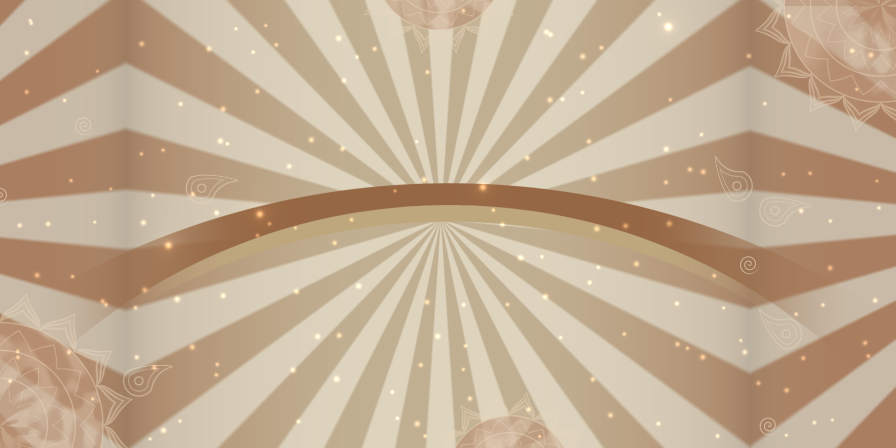
A Shadertoy shader for this background:

```glsl
// Folded sunburst backdrop crossed by a broad brown arch, with lace mandalas,
// paisleys, spirals and warm sparks. Rays come from a stretched polar angle
// mirrored at two folds; the ornaments are outlines of distance functions.

const float TAU = 6.2831853;
const vec2 BURST = vec2(0.984, 0.510);
const float RAYS = 20.0;
const float RAY_STRETCH = 1.2;
const float FOLD_LEFT = 0.281;
const float FOLD_RIGHT = 1.674;
const float ARCH_X = 1.003;
const float LINE = 0.0013;
const vec3 CREAM_MID = vec3(0.87, 0.83, 0.745);
const vec3 CREAM_SIDE = vec3(0.785, 0.73, 0.655);
const vec3 TAN_MID = vec3(0.755, 0.685, 0.57);
const vec3 TAN_SIDE = vec3(0.665, 0.495, 0.375);
const vec3 ARCH_BROWN = vec3(0.59, 0.405, 0.265);
const vec3 ARCH_TAN = vec3(0.745, 0.655, 0.49);
const vec3 DISC = vec3(0.70, 0.53, 0.415);
const vec3 LACE = vec3(0.91, 0.83, 0.73);
const vec3 SPARK = vec3(1.0, 0.78, 0.52);

float hash(vec2 p) {
    vec3 q = fract(vec3(p.xyx) * 0.1031);
    q += dot(q, q.yzx + 33.33);
    return fract((q.x + q.y) * q.z);
}

float noise(vec2 p) {
    vec2 i = floor(p), f = fract(p);
    f = f * f * (3.0 - 2.0 * f);
    return mix(mix(hash(i), hash(i + vec2(1, 0)), f.x),
               mix(hash(i + vec2(0, 1)), hash(i + vec2(1, 1)), f.x), f.y);
}

float fill(float d, float px) { return 1.0 - smoothstep(-px, px, d); }
float stroke(float d, float px) { return fill(abs(d) - LINE, px); }

// Signed distance to a large disc, given the height of its top
float archDisc(vec2 p, float top, float radius) {
    return length(p - vec2(ARCH_X, top - radius)) - radius;
}

vec3 sunburst(vec2 p, float px) {
    float x = p.x < FOLD_LEFT ? 2.0 * FOLD_LEFT - p.x : p.x;
    x = x > FOLD_RIGHT ? 2.0 * FOLD_RIGHT - x : x;
    vec2 q = (vec2(x, p.y) - BURST) * vec2(RAY_STRETCH, 1.0);
    float wave = cos(atan(q.y, q.x) * RAYS);
    float soft = RAYS * px / max(length(q), px) + 0.12;
    float light = smoothstep(-soft, soft, wave);
    float side = smoothstep(0.15, 0.95, abs(p.x - BURST.x));
    vec3 col = mix(mix(TAN_MID, TAN_SIDE, side), mix(CREAM_MID, CREAM_SIDE, side), light);
    float fold = min(abs(p.x - FOLD_LEFT), abs(p.x - FOLD_RIGHT));
    return col * (1.0 - 0.09 * exp(-fold / 0.045));
}

// Disc with rings and scallops, inside a border of pointed petals
vec3 mandala(vec3 col, vec2 p, float disc, float outer, float px) {
    float r = length(p), a = atan(p.y, p.x);
    float f = abs(fract(a * 16.0 / TAU) - 0.5) * 2.0;
    float petal = sqrt(1.0 - f) * 0.65 + pow(1.0 - f, 4.0) * 0.35;
    float span = outer - disc, lace = 0.0;
    for (int i = 0; i < 3; i++) {
        float size = 1.0 - 0.27 * float(i);
        lace = max(lace, stroke((r - disc - span * size * petal) * 0.6, px));
        float ring = disc * (1.0 - 0.27 * float(i));
        lace = max(lace, stroke(r - ring, px));
        lace = max(lace, 0.7 * stroke((r - ring + disc * (0.06 + 0.16 * f)) * 0.75, px));
    }
    float inside = fill(r - disc, px);
    float wisps = smoothstep(0.45, 0.8, noise(vec2(r * 22.0, a * 3.0) + p * 18.0));
    col = mix(col, mix(DISC, LACE, 0.55 * wisps), 0.6 * inside);
    col = mix(col, LACE, 0.12 * fill(r - disc - span * petal, px));
    return mix(col, LACE, 0.55 * lace);
}

// Curled teardrop outlines around a small eye
float paisley(vec2 p, float angle, float px) {
    float c = cos(angle), s = sin(angle);
    p = mat2(c, -s, s, c) * p;
    p.x -= 9.0 * max(p.y, 0.0) * p.y;
    float t = clamp(p.y / 0.065, 0.0, 1.0);
    float d = length(p - vec2(0.0, 0.065 * t)) - mix(0.034, 0.003, t);
    float eye = stroke(length(p) - 0.009, px);
    return max(max(stroke(d, px), 0.7 * stroke(d + 0.011, px)), eye);
}

float spiral(vec2 p, float px) {
    float r = length(p), pitch = 0.0095;
    float turn = fract(r / pitch - atan(p.y, p.x) / TAU) - 0.5;
    return stroke(turn * pitch, px * 0.7) * fill(r - 0.022, px);
}

void mainImage(out vec4 fragColor, in vec2 fragCoord) {
    vec2 p = fragCoord / iResolution.xy * vec2(2.0, 1.0);
    float px = 0.8 / iResolution.y;
    vec3 col = sunburst(p, px);

    // Arch: tan underside, then the brown band, both fading at the ends
    float reach = abs(p.x - ARCH_X);
    float top = archDisc(p, 0.591, 1.77), inner = archDisc(p, 0.542, 1.30);
    float under = archDisc(p, 0.505, 1.354);
    col = mix(col, ARCH_TAN, fill(max(inner, -under), px) * (1.0 - smoothstep(0.4, 0.75, reach)));
    col = mix(col, ARCH_BROWN, fill(max(top, -inner), px) * (1.0 - smoothstep(0.42, 0.94, reach)));

    // Ornaments
    col = mandala(col, p - vec2(1.966, 0.987), 0.215, 0.285, px);
    col = mandala(col, p - vec2(0.0, 0.05), 0.23, 0.30, px);
    col = mandala(col, p - vec2(0.98, 1.078), 0.145, 0.20, px);
    col = mandala(col, p - vec2(1.138, -0.068), 0.14, 0.195, px);
    vec3 drops[5] = vec3[5](vec3(0.45, 0.58, -0.8), vec3(1.645, 0.585, 1.2),
        vec3(1.73, 0.53, -0.9), vec3(1.755, 0.255, 1.4), vec3(0.31, 0.15, -0.6));
    vec2 curls[4] = vec2[4](vec2(0.188, 0.72), vec2(1.672, 0.41), vec2(1.716, 0.05), vec2(0.0, 0.563));
    float lace = 0.0;
    for (int i = 0; i < 5; i++) lace = max(lace, paisley(p - drops[i].xy, drops[i].z, px));
    for (int i = 0; i < 4; i++) lace = max(lace, spiral(p - curls[i], px));
    col = mix(col, LACE, 0.6 * lace);

    // Scattered sparks and a few larger glows
    float glow = 0.0;
    for (int i = 0; i < 2; i++) {
        vec2 g = p * (7.0 + 4.0 * float(i)) + 17.0 * float(i), id = floor(g);
        vec2 at = 0.2 + 0.6 * vec2(hash(id + 3.1), hash(id + 8.7));
        float d = length(fract(g) - at) / (7.0 + 4.0 * float(i));
        float size = mix(0.003, 0.006, hash(id + 5.3));
        glow += step(0.6, hash(id)) * exp(-d * d / (size * size)) * 0.75;
    }
    vec2 embers[4] = vec2[4](vec2(1.492, 0.94), vec2(1.078, 0.582), vec2(0.376, 0.452), vec2(0.58, 0.522));
    for (int i = 0; i < 4; i++) {
        float d = length(p - embers[i]);
        glow += exp(-d * d / 0.00005) + 0.25 * exp(-d / 0.014);
    }
    col += SPARK * glow * 0.45;
    fragColor = vec4(clamp(col, 0.0, 1.0), 1.0);
}
```
